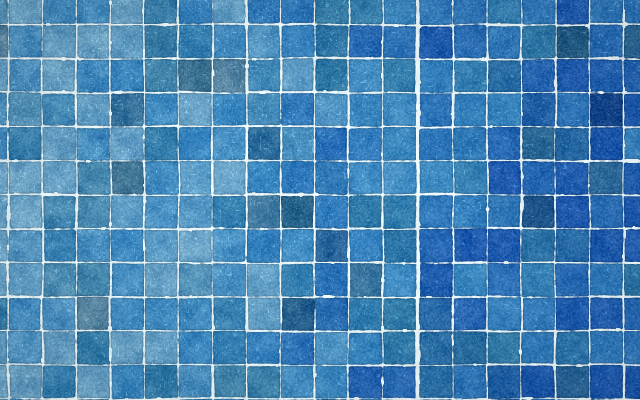
This pattern is drawn by a Shadertoy shader. Its source:

```glsl
// Hand-set blue glazed mosaic tiles with uneven white grout and one wide seam.
#define PITCH 0.0851          // tile pitch, in canvas heights
#define ORIGIN vec2(0.0208, 0.0025)
#define SEAM_COLUMN 12.0      // column line with extra grout
#define SEAM_WIDTH 0.07       // extra grout, in tiles
#define GROUT_MIN 0.008       // narrowest inset of a tile edge
#define GROUT_VARY 0.034      // random part of the inset
#define EDGE_TILT 0.034       // slant of each tile edge
#define GROUT_COLOR vec3(0.91, 0.955, 0.965)
#define PALE_BLUE vec3(0.41, 0.63, 0.77)
#define MID_BLUE vec3(0.22, 0.52, 0.74)
#define DEEP_BLUE vec3(0.11, 0.34, 0.67)
#define TEAL_BLUE vec3(0.17, 0.45, 0.61)

float hash(vec2 p) {
    vec3 q = fract(vec3(p.xyx) * 0.1031);
    q += dot(q, q.yzx + 33.33);
    return fract((q.x + q.y) * q.z);
}

vec4 hash4(vec2 p) {
    return vec4(hash(p), hash(p + 37.2), hash(p + 71.7), hash(p + 113.4));
}

float noise(vec2 p) {
    vec2 i = floor(p), f = fract(p);
    f = f * f * (3.0 - 2.0 * f);
    return mix(mix(hash(i), hash(i + vec2(1, 0)), f.x),
               mix(hash(i + vec2(0, 1)), hash(i + vec2(1, 1)), f.x), f.y);
}

float fbm(vec2 p) {
    float sum = 0.0, amp = 0.5;
    for (int i = 0; i < 4; i++) {
        sum += amp * noise(p);
        p = mat2(1.6, 1.2, -1.2, 1.6) * p + 9.7;
        amp *= 0.5;
    }
    return sum / 0.9375;
}

// Depth inside a tile: four slanted edges with rounded corners.
float tileDepth(vec2 f, vec2 id) {
    vec4 inset = hash4(id + 5.3);
    inset = GROUT_MIN + GROUT_VARY * inset * inset;
    vec4 tilt = EDGE_TILT * (hash4(id + 19.1) - 0.5);
    vec2 low = inset.xy + tilt.xy * (f.yx - 0.5);
    vec2 high = 1.0 - inset.zw + tilt.zw * (f.yx - 0.5);
    float radius = 0.025 + 0.05 * hash(id + 8.8);
    vec2 q = abs(f - 0.5 * (low + high)) - 0.5 * (high - low) + radius;
    return radius - length(max(q, 0.0)) - min(max(q.x, q.y), 0.0);
}

vec3 glaze(vec2 p, vec2 id, float across) {
    vec4 r = hash4(id + 2.6);

    // Pale on the left, deep on the right, with a random tone per tile
    float tone = mix(0.10, 0.76, smoothstep(0.0, 0.95, across));
    tone = clamp(tone + 0.55 * (r.x - 0.5), 0.0, 1.0);
    vec3 col = mix(PALE_BLUE, MID_BLUE, smoothstep(0.0, 0.5, tone));
    col = mix(col, DEEP_BLUE, smoothstep(0.4, 1.0, tone));
    col = mix(col, TEAL_BLUE, 0.75 * smoothstep(0.6, 1.0, r.y));
    col *= 1.0 - 0.18 * step(0.93, r.z);

    // Cloudy glaze, stronger on the pale side
    float cloud = fbm(p * 2.6 + 17.0 * r.zw) - 0.5;
    col += cloud * mix(0.24, 0.13, across) * vec3(1.0, 0.85, 0.6);

    // Grain and small light flecks
    col += 0.11 * (noise(p * 22.0) - 0.5) + 0.07 * (noise(p * 43.0) - 0.5);
    float fleck = smoothstep(0.80, 0.98, noise(p * 17.0 + 31.0));
    return col + fleck * vec3(0.13, 0.14, 0.11);
}

void mainImage(out vec4 fragColor, in vec2 fragCoord) {
    vec2 uv = fragCoord / iResolution.y;
    vec2 screen = fragCoord / iResolution.xy;
    float pixel = 1.0 / (iResolution.y * PITCH);

    // Gently bent grid lines, opened up at the seam
    vec2 p = (uv - ORIGIN) / PITCH;
    vec2 grid = p + 0.045 * (vec2(noise(p * 0.8), noise(p * 0.8 + 47.0)) - 0.5);
    float gap = clamp(grid.x - SEAM_COLUMN, 0.0, SEAM_WIDTH);
    bool inSeam = gap > 0.0 && gap < SEAM_WIDTH;
    grid.x -= gap;
    vec2 id = floor(grid), f = fract(grid);

    // Rough tile outline
    float depth = tileDepth(f, id);
    depth += 0.022 * (noise(p * 7.0) - 0.5) + 0.014 * (noise(p * 19.0) - 0.5);
    float chip = smoothstep(0.84, 0.95, noise(p * 4.3 + 63.0));
    depth -= 0.04 * chip * (1.0 - smoothstep(0.0, 0.08, depth));
    float cover = inSeam ? 0.0 : clamp(depth / pixel + 0.5, 0.0, 1.0);

    // Glaze darkens at its rim; grout is faintly stained
    vec3 tile = glaze(p, id, screen.x);
    tile *= mix(0.86, 1.0, smoothstep(0.0, 0.07, depth));
    vec3 grout = GROUT_COLOR * (0.96 + 0.07 * noise(p * 5.0));
    vec3 col = mix(grout, tile, cover);

    // Soft falloff to the corners
    vec2 c = screen - 0.5;
    col *= 1.03 - 0.22 * dot(c, c);
    fragColor = vec4(clamp(col, 0.0, 1.0), 1.0);
}
```
